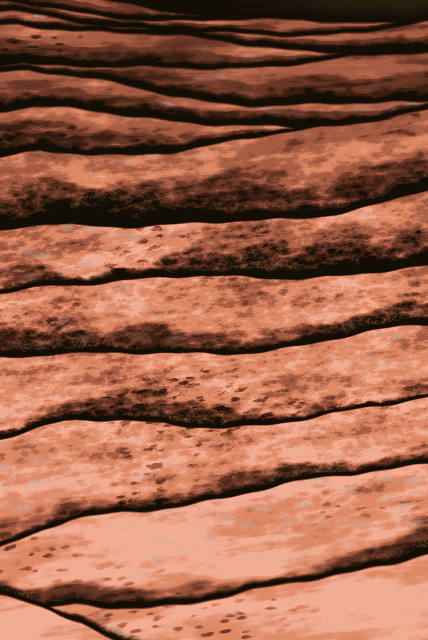
Give the GLSL for this texture, as a Shadertoy shader.

```glsl
#define LEDGES 14.0
#define RECEDE 2.1
#define TILT 0.15
#define FOCUS_HEIGHT 0.48
#define LICHEN 0.5
#define BLACK vec3(0.07, 0.05, 0.02)
#define UMBER vec3(0.23, 0.12, 0.06)
#define BROWN vec3(0.41, 0.21, 0.15)
#define RUST vec3(0.65, 0.36, 0.26)
#define CLAY vec3(0.87, 0.53, 0.39)
#define PALE vec3(0.94, 0.68, 0.58)
#define MOSS vec3(0.34, 0.26, 0.14)

float hash(float n) { return fract(sin(n * 127.1) * 43758.5); }

vec2 hash2(vec2 c) {
    return fract(sin(vec2(dot(c, vec2(127.1, 311.7)), dot(c, vec2(269.5, 183.3)))) * 43758.5);
}

// Distance to the nearest scattered point
float cellular(vec2 p) {
    vec2 cell = floor(p), local = fract(p);
    float nearest = 4.0;
    for (int j = -1; j <= 1; j++)
        for (int i = -1; i <= 1; i++) {
            vec2 o = vec2(i, j);
            vec2 d = o + hash2(cell + o) - local;
            nearest = min(nearest, dot(d, d));
        }
    return sqrt(nearest);
}

// Octaves of cellular noise, centred on zero
float grain(vec2 p, float detail) {
    float sum = 0.0, amp = 0.5;
    for (int k = 0; k < 4; k++) {
        sum += amp * (cellular(p) - 0.47);
        p = mat2(1.6, 1.2, -1.2, 1.6) * p + 3.7;
        amp *= detail;
    }
    return sum;
}

float waves(float x, float seed) {
    return 0.58 * sin(x * 7.0 + seed * 4.1) + 0.26 * sin(x * 17.0 + seed * 7.3)
         + 0.11 * sin(x * 41.0 + seed * 2.7) + 0.05 * sin(x * 97.0 + seed * 5.9);
}

// Upper outline of a ledge; the ledges widen towards the viewer
float crest(float i, float x) {
    float nearness = i / (LEDGES - 1.0);
    float base = 0.98 - 0.9 * pow(nearness, RECEDE);
    float bulge = 0.05 * exp(-2.0 * (i - 7.0) * (i - 7.0));
    float slope = TILT * (smoothstep(0.35, 0.7, nearness) - 3.5 * step(1.01, nearness));
    slope += 0.2 * (hash(i) - 0.5);
    float kink = 0.6 - abs(sin(x * 4.6 + i * 3.1));
    return base + bulge + slope * (x - 0.33)
         + mix(0.012, 0.018, nearness) * (waves(x, i) + 1.3 * kink);
}

vec3 rockColor(float tone) {
    vec3 c = mix(BLACK, UMBER, smoothstep(0.06, 0.2, tone));
    c = mix(c, BROWN, smoothstep(0.22, 0.37, tone));
    c = mix(c, RUST, smoothstep(0.39, 0.54, tone));
    c = mix(c, CLAY, smoothstep(0.56, 0.72, tone));
    return mix(c, PALE, smoothstep(0.74, 0.92, tone));
}

void mainImage(out vec4 fragColor, in vec2 fragCoord) {
    vec2 p = fragCoord / iResolution.y;

    // Frontmost ledge here, and the crest that hides its foot
    float id = -1.0, top = 1.1, bottom = -0.15;
    for (float i = 0.0; i <= LEDGES; i++) {
        float c = crest(i, p.x);
        if (p.y < c) { id = i; top = c; bottom = -0.15; }
        else bottom = max(bottom, c);
    }
    float nearness = clamp(id / (LEDGES - 1.0), 0.0, 1.0);
    float width = max(top - bottom, 0.001);
    float depth = top - p.y, gap = p.y - bottom;

    // Focus falls off towards both ends of the view
    float focus = 1.0 - smoothstep(0.12, 0.45, abs(p.y - FOCUS_HEIGHT));
    float soft = mix(0.006, 0.0035, focus);
    float detail = mix(0.42, 0.7, focus);

    // Surface texture, flattened along each ledge
    vec2 q = vec2(p.x, 2.0 * (p.y - TILT * nearness * p.x)) + id * vec2(3.1, 1.7);
    float rough = grain(q * vec2(5.0, 7.0), detail);
    float fine = grain(q * vec2(34.0, 32.0), detail);
    float strata = grain(q * vec2(4.0, 26.0), 0.55);
    float bedding = sin(q.y * 95.0 + 14.0 * rough + 3.0 * waves(p.x, id));

    // Lit top, then rough front face that darkens downwards
    float litShare = mix(0.42, 0.86, smoothstep(0.4, 0.85, nearness));
    litShare += 0.2 * waves(p.x * 1.3, id + 9.0) + 0.5 * rough;
    float along = depth / width;
    float face = smoothstep(-0.1, 0.1, along - litShare);
    float topTone = mix(0.55, 0.89, smoothstep(0.3, 0.95, nearness));
    topTone += 0.6 * rough + 0.45 * fine * (0.4 + 0.6 * focus) + 0.3 * strata;
    float faceTone = 0.4 - 0.25 * (along - litShare) + 0.04 * bedding;
    faceTone += 0.65 * fine * (0.4 + 0.6 * focus) + 0.45 * strata;
    float tone = mix(topTone, faceTone, face);

    // Dark pits
    float pits = cellular(q * vec2(24.0, 34.0) + 0.6 * rough);
    float patches = smoothstep(0.5, 0.8, cellular(q * 3.0 + 8.0));
    tone -= 0.3 * patches * (1.0 - smoothstep(0.05, 0.24, pits + 0.6 * fine));

    // Overhang shadow and crest edge
    float shade = width * mix(0.3, 0.06, smoothstep(0.5, 0.8, nearness));
    shade *= 0.65 + 0.5 * waves(p.x * 0.8, id + 4.0);
    float ragged = gap * (1.0 + 1.2 * rough + fine);
    float light = smoothstep(shade * 0.25, shade * 1.1 + soft, ragged);
    light *= smoothstep(0.0, soft, depth);
    tone = max(tone, 0.12) * light;
    if (id < 0.0) tone *= 0.2;
    vec3 color = rockColor(tone);

    // Mossy grit gathered in the cracks
    float speck = 1.0 - smoothstep(0.1, 0.6, cellular(p * 190.0) - 0.8 * fine);
    float band = smoothstep(0.2, 0.7, light) * (1.0 - smoothstep(0.0, 0.018, ragged - shade));
    band *= smoothstep(0.0, 0.6, waves(p.x * 1.6, id + 2.0)) * smoothstep(0.4, 0.6, nearness);
    color = mix(color, mix(BLACK, MOSS, speck), 0.65 * band);

    // Sparse grey lichen
    float spots = cellular(q * vec2(15.0, 18.0) + 4.0) + 0.7 * fine;
    float lichen = (1.0 - smoothstep(0.04, 0.2, spots)) * smoothstep(0.5, 0.75, cellular(q * 2.6));
    color = mix(color, vec3(0.8, 0.7, 0.65), LICHEN * lichen * light * (1.0 - 0.6 * face));

    // Dim foliage behind the rocks
    if (id < 0.0) color += MOSS * 0.25 * smoothstep(0.3, 0.6, p.x) * smoothstep(0.0, 0.03, gap);
    fragColor = vec4(color, 1.0);
}
```
